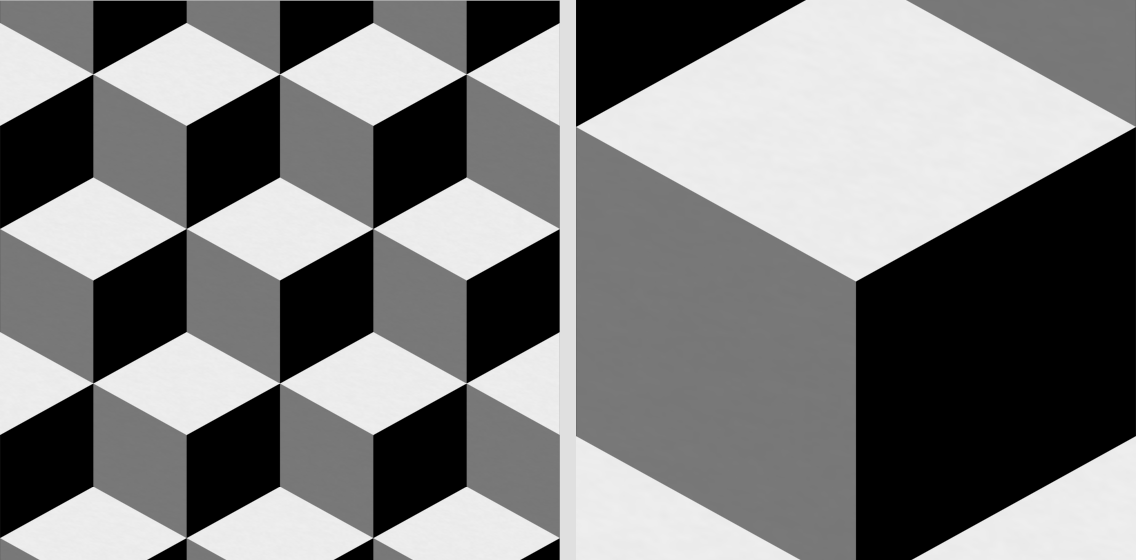
Left, the full canvas; right, a detail of the centre.
Reproduce this pattern procedurally as a Shadertoy shader.

```glsl
// Isometric tumbling cubes: white top rhombi over grey left and black right faces.
// Staggered rows are folded into one cell, where a rhombus distance and a
// vertical edge distance pick the face; value noise adds a faint paper grain.

const float COLUMNS = 3.0;                              // cubes across
const vec2 HALF_TOP = vec2(0.5 / COLUMNS, 0.0920);      // half size of a top rhombus
const vec2 FIRST_TOP = vec2(0.5 / COLUMNS, 0.5911);     // centre of one top rhombus
const vec3 TOP_COLOR = vec3(0.925);
const vec3 LEFT_COLOR = vec3(0.47);
const vec3 RIGHT_COLOR = vec3(0.0);
const vec3 RIM_COLOR = vec3(0.70);
const float RIM_WIDTH = 0.0016;
const float GRAIN = 0.025;

float hash(vec2 p) {
    vec3 q = fract(p.xyx * 0.1031);
    q += dot(q, q.yzx + 33.33);
    return fract((q.x + q.y) * q.z);
}

float valueNoise(vec2 p) {
    vec2 cell = floor(p);
    vec2 f = fract(p);
    f = f * f * (3.0 - 2.0 * f);
    float low = mix(hash(cell), hash(cell + vec2(1.0, 0.0)), f.x);
    float high = mix(hash(cell + vec2(0.0, 1.0)), hash(cell + vec2(1.0)), f.x);
    return mix(low, high, f.y);
}

// Coverage of the region where the signed distance is positive
float coverage(float dist, float softness) {
    return smoothstep(-softness, softness, dist);
}

// Fold the plane into one cell: x in [-1, 1), y in [-2, 1), top centred at 0
vec2 foldCell(vec2 p) {
    vec2 q = (p - FIRST_TOP) / HALF_TOP;
    float row = floor((q.y + 2.0) / 3.0);
    q.y -= 3.0 * row;
    q.x = mod(q.x + row + 1.0, 2.0) - 1.0;
    return q;
}

// Distance inside the top rhombus, in canvas units
float topDistance(vec2 q) {
    return (1.0 - abs(q.x) - abs(q.y)) / length(1.0 / HALF_TOP);
}

// Distance to the nearest vertical edge, positive on right faces
float rightDistance(vec2 q) {
    float nearest = 0.5 - abs(abs(q.x) - 0.5);
    float side = q.x * q.y < 0.0 ? 1.0 : -1.0;
    return side * nearest * HALF_TOP.x;
}

// Fine, slightly slanted fibres in the range -0.5 to 0.5
float paperGrain(vec2 p) {
    vec2 slanted = vec2(p.x, p.y + 0.2 * p.x);
    float coarse = valueNoise(slanted * vec2(70.0, 190.0));
    float fine = valueNoise(slanted * vec2(210.0, 380.0) + 17.0);
    return mix(coarse, fine, 0.5) - 0.5;
}

vec3 cubeColor(vec2 p, float softness) {
    vec2 q = foldCell(p);
    vec3 color = mix(LEFT_COLOR, RIGHT_COLOR, coverage(rightDistance(q), softness));
    return mix(color, TOP_COLOR, coverage(topDistance(q), softness));
}

void mainImage(out vec4 fragColor, in vec2 fragCoord) {
    float pixel = 1.0 / iResolution.y;
    vec2 p = fragCoord * pixel;
    vec2 size = iResolution.xy * pixel;

    vec3 color = cubeColor(p, 0.75 * pixel);
    color *= 1.0 + GRAIN * paperGrain(p);

    // Thin light rim along the top and, fainter, the right border
    vec2 inset = size - p;
    color = mix(color, RIM_COLOR, 0.8 * coverage(RIM_WIDTH - inset.y, 0.5 * pixel));
    color = mix(color, RIM_COLOR, 0.4 * coverage(RIM_WIDTH - inset.x, 0.5 * pixel));

    fragColor = vec4(color, 1.0);
}
```
